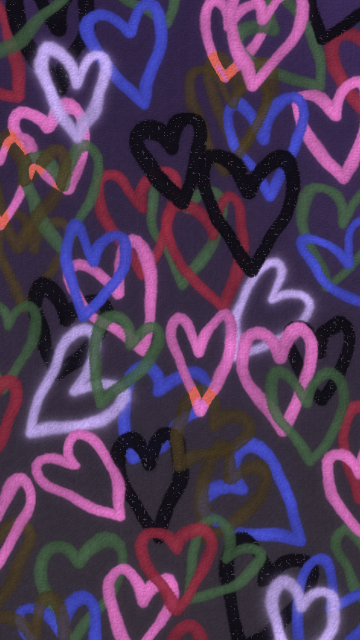
Write a Shadertoy shader that draws this pattern.

```glsl
// Overlapping spray-painted heart outlines scattered over a dark purple wall.

const int HEARTS = 60;
const vec2 GRID = vec2(6.0, 10.0);
const int STEPS = 12;

// Paint kinds in palette order
const int GREEN = 0, OLIVE = 1, RED = 2, BLUE = 3, PINK = 4, BLACK = 5, LAVENDER = 6;
const vec3 PAINT[7] = vec3[7](
    vec3(0.25, 0.35, 0.25), vec3(0.27, 0.22, 0.13), vec3(0.52, 0.16, 0.23),
    vec3(0.25, 0.28, 0.74), vec3(0.79, 0.41, 0.69), vec3(0.06, 0.05, 0.08),
    vec3(0.74, 0.65, 0.91));
const float OPACITY[7] = float[7](0.85, 0.75, 0.88, 0.92, 0.96, 0.95, 0.92);
const int ORDER[15] = int[15](GREEN, OLIVE, RED, BLUE, GREEN, PINK, BLACK, RED,
    GREEN, LAVENDER, PINK, BLUE, PINK, OLIVE, BLACK);

float hash(vec2 p) {
    return fract(sin(dot(p, vec2(127.1, 311.7))) * 43758.55);
}

float noise(vec2 p) {
    vec2 i = floor(p), f = fract(p);
    f = f * f * (3.0 - 2.0 * f);
    return mix(mix(hash(i), hash(i + vec2(1, 0)), f.x),
               mix(hash(i + vec2(0, 1)), hash(i + vec2(1, 1)), f.x), f.y);
}

mat2 rotation(float a) {
    return mat2(cos(a), -sin(a), sin(a), cos(a));
}

float segmentDistance(vec2 p, vec2 a, vec2 b) {
    vec2 pa = p - a, ba = b - a;
    return length(pa - ba * clamp(dot(pa, ba) / dot(ba, ba), 0.0, 1.0));
}

vec2 cubic(vec2 a, vec2 b, vec2 c, vec2 d, float t) {
    float s = 1.0 - t;
    return s * s * s * a + 3.0 * s * s * t * b + 3.0 * s * t * t * c + t * t * t * d;
}

// One lobe, from the notch around to the tip; side is -1 or 1
float lobeDistance(vec2 p, float side, float notch, float width, float height) {
    vec2 a = vec2(0.0, notch), d = vec2(0.0, -1.0);
    vec2 b = vec2(0.32 * side * width, 1.4 * height);
    vec2 c = vec2(1.5 * side * width, 0.95 * height);
    vec2 last = a;
    float dist = 10.0;
    for (int i = 1; i <= STEPS; i++) {
        vec2 next = cubic(a, b, c, d, float(i) / float(STEPS));
        dist = min(dist, segmentDistance(p, last, next));
        last = next;
    }
    return dist;
}

// Hand-drawn heart outline with two unequal lobes
float heartDistance(vec2 p, float seed) {
    p += 0.16 * (vec2(noise(p * 1.8 + seed), noise(p * 1.8 + seed + 40.0)) - 0.5);
    float notch = mix(0.1, 0.42, hash(vec2(seed, 5.0)));
    vec2 w = mix(vec2(0.75), vec2(1.15), vec2(hash(vec2(seed, 6.0)), hash(vec2(seed, 7.0))));
    vec2 h = mix(vec2(0.8), vec2(1.15), vec2(hash(vec2(seed, 8.0)), hash(vec2(seed, 9.0))));
    return min(lobeDistance(p, -1.0, notch, w.x, h.x), lobeDistance(p, 1.0, notch, w.y, h.y));
}

// Dark wall: violet at the top, greyer below, with a blotchy purple wash
vec3 wallColor(vec2 p) {
    vec3 wall = mix(vec3(0.205, 0.18, 0.22), vec3(0.19, 0.14, 0.27), smoothstep(0.1, 1.0, p.y));
    float wash = smoothstep(0.45, 0.85, noise(p * 5.0 + 3.0)) * smoothstep(0.3, 0.9, p.y);
    return mix(wall, vec3(0.25, 0.18, 0.37), 0.6 * wash);
}

// Lays one heart over the colour below it
vec3 sprayHeart(vec3 below, vec2 p, vec2 center, float seed, int kind, float grain) {
    float size = mix(0.066, 0.09, hash(vec2(seed, 3.0)));
    float lean = hash(vec2(seed, 4.0)) * 2.0 - 1.0;
    vec2 q = rotation(0.25 * lean + 0.65 * lean * lean * lean) * (p - center) / size;
    if (length(q) > 1.9) return below;

    float dist = heartDistance(q, seed) * size;
    float radius = mix(0.0078, 0.0102, hash(vec2(seed, 10.0)));
    radius *= kind == BLACK ? 1.25 : 1.0;
    float soft = kind == LAVENDER ? 0.0045 : 0.0025;
    float edge = dist + 0.0012 * (grain - 0.5);
    float stroke = 1.0 - smoothstep(radius - soft, radius + soft, edge);
    float halo = (kind == LAVENDER ? 0.4 : 0.13) * exp(-max(dist - radius, 0.0) / 0.005);
    halo *= 1.0 - smoothstep(0.01, 0.03, dist - radius);

    vec3 paint = PAINT[kind] * mix(0.86, 1.12, noise(p * 22.0 + seed));
    paint *= 1.05 - 0.12 * smoothstep(0.0, radius, dist);
    // Olive glows orange over bright paint; black carries faint glitter
    if (kind == OLIVE) paint = mix(paint, vec3(0.85, 0.38, 0.24), smoothstep(0.45, 0.7, below.r));
    if (kind == BLACK) paint += 0.2 * smoothstep(0.75, 1.0, grain);
    return mix(below, paint, max(stroke, halo) * OPACITY[kind]);
}

void mainImage(out vec4 fragColor, in vec2 fragCoord) {
    vec2 p = fragCoord / iResolution.y;
    vec2 canvas = vec2(iResolution.x / iResolution.y, 1.0);
    float grain = noise(p * 420.0);
    vec3 color = wallColor(p);

    // Visit the jittered grid in shuffled order so overlaps look random
    for (int i = 0; i < HEARTS; i++) {
        float cell = float((i * 23 + 7) % HEARTS);
        vec2 id = vec2(mod(cell, GRID.x), floor(cell / GRID.x));
        vec2 jitter = vec2(hash(id + 1.3), hash(id + 17.7)) - 0.5;
        vec2 center = ((id + 0.5 + 0.95 * jitter) / GRID * 1.1 - 0.05) * canvas;
        color = sprayHeart(color, p, center, cell + 1.0, ORDER[i % 15], grain);
    }

    // Fine plaster relief
    float relief = grain - noise(p * 420.0 + vec2(0.6, -0.6));
    color *= 1.0 + 0.12 * relief + 0.08 * (noise(p * 190.0) - 0.5);
    fragColor = vec4(color, 1.0);
}
```
